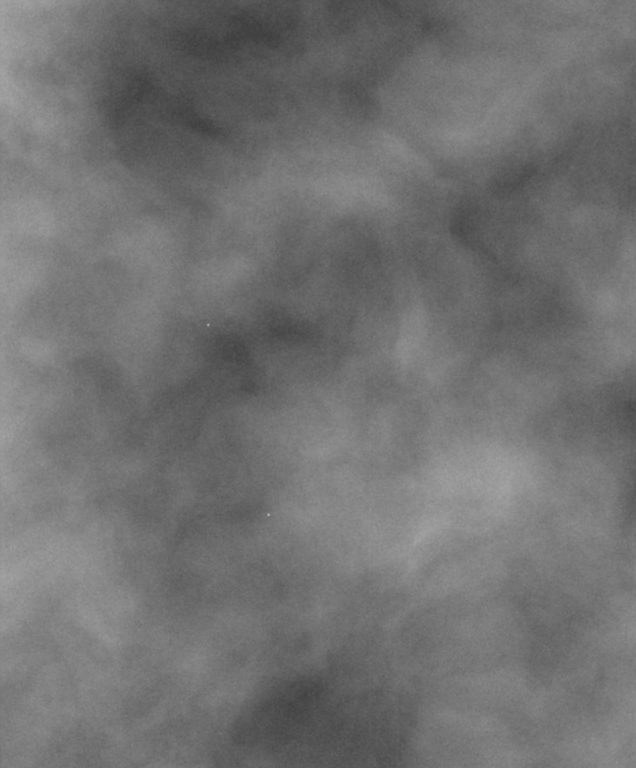
Give the GLSL for this texture, as a WebGL 1 fragment shader.

```glsl
precision highp float;
// Soft grey haze: slanting light and dark bands broken into cloudy pools, with
// faint wisps, a brighter left side, fine film grain and a few tiny specks.
// A sine sets the bands; cellular noise, smooth signed puffs, does the rest.

uniform vec2 u_resolution;

#define BASE_GREY 0.438
#define SIDE_GLOW 0.145
#define BAND_CONTRAST 0.05
#define BAND_PERIOD 0.41
#define CLOUD_SCALE 4.3
#define CLOUD_CONTRAST 0.105
#define CLOUD_GAIN 0.59
#define WARP 0.035
#define WISP_CONTRAST 0.05
#define GRAIN_SCALE 360.0
#define GRAIN_CONTRAST 0.024
#define SPECK_RADIUS 0.0016

vec3 hash3(vec2 cell) {
  vec3 h = fract(cell.xyx * vec3(0.1031, 0.1030, 0.0973));
  h += dot(h, h.yxz + 33.33);
  return fract((h.xxy + h.yzz) * h.zyx);
}

// Sum of round puffs, each with a random place and a signed strength
float puffs(vec2 p) {
  vec2 cell = floor(p);
  float sum = 0.0;
  for (int j = -1; j <= 1; j++) {
    for (int i = -1; i <= 1; i++) {
      vec2 neighbour = cell + vec2(float(i), float(j));
      vec3 rnd = hash3(neighbour);
      vec2 d = p - neighbour - rnd.xy;
      float fall = max(0.0, 1.0 - dot(d, d));
      sum += fall * fall * fall * (2.0 * rnd.z - 1.0);
    }
  }
  return sum;
}

vec2 rotate(vec2 p, float angle) {
  float c = cos(angle), s = sin(angle);
  return vec2(c * p.x + s * p.y, c * p.y - s * p.x);
}

// Octaves of puffs, turned between layers to hide the grid
float clouds(vec2 p) {
  float sum = 0.0, strength = 1.0;
  for (int octave = 0; octave < 6; octave++) {
    sum += strength * puffs(p);
    p = rotate(p, 0.6) * 2.03 + vec2(17.3, 9.1);
    strength *= CLOUD_GAIN;
  }
  return sum;
}

// Light and dark bands rising to the right, fading out toward the left
float bands(vec2 p) {
  vec2 along = rotate(p, 0.61);
  return cos(6.2832 * along.y / BAND_PERIOD) * smoothstep(0.1, 0.5, along.x);
}

// Broad and narrow puffs drawn out into streaks along the given angle
float wisps(vec2 p, float angle) {
  vec2 along = rotate(p, angle);
  float broad = puffs(along * vec2(3.0, 11.0) + 61.7);
  float narrow = puffs(along * vec2(6.5, 26.0) + 13.4);
  return broad + 0.6 * narrow;
}

// Rare tiny bright dots, in about one cell of six
float specks(vec2 p, float pixel) {
  const float GRID = 5.0;
  vec2 cell = floor(p * GRID);
  vec3 rnd = hash3(cell + 71.0);
  vec2 centre = (cell + 0.1 + 0.8 * rnd.xy) / GRID;
  float dist = length(p - centre);
  float dotMask = 1.0 - smoothstep(SPECK_RADIUS - pixel, SPECK_RADIUS + pixel, dist);
  return dotMask * step(0.84, rnd.z);
}

void main() {
  vec2 p = gl_FragCoord.xy / u_resolution.y;
  float pixel = 1.0 / u_resolution.y;

  // Bend the domain twice so that the pools get drifting, uneven edges
  vec2 bend = vec2(puffs(p * 6.0 + 5.2), puffs(p * 6.0 + 23.8));
  vec2 q = p + WARP * bend;
  vec2 curl = vec2(puffs(q * 17.0 + 8.6), puffs(q * 17.0 + 31.5));
  q += 0.4 * WARP * curl;

  // Broad tone: side glow, weaker near the bottom, then bands and pools
  float glow = exp(-5.0 * max(q.x, 0.0)) * mix(0.5, 1.0, smoothstep(0.1, 0.5, q.y));
  float grey = BASE_GREY + SIDE_GLOW * glow;
  grey += BAND_CONTRAST * bands(q);
  grey += CLOUD_CONTRAST * clouds(q * CLOUD_SCALE + 29.0);

  // Wisps rise to the right below and fall to the right above
  float upper = smoothstep(0.45, 0.75, p.y);
  grey += WISP_CONTRAST * mix(wisps(q, 0.6), wisps(q, -0.5), upper);

  // Compress the lightest haze
  grey -= 0.4 * max(grey - 0.61, 0.0);

  // Fine surface
  grey += GRAIN_CONTRAST * puffs(p * GRAIN_SCALE);
  grey += 0.25 * specks(p, pixel);

  gl_FragColor = vec4(vec3(clamp(grey, 0.25, 0.8)), 1.0);
}
```
